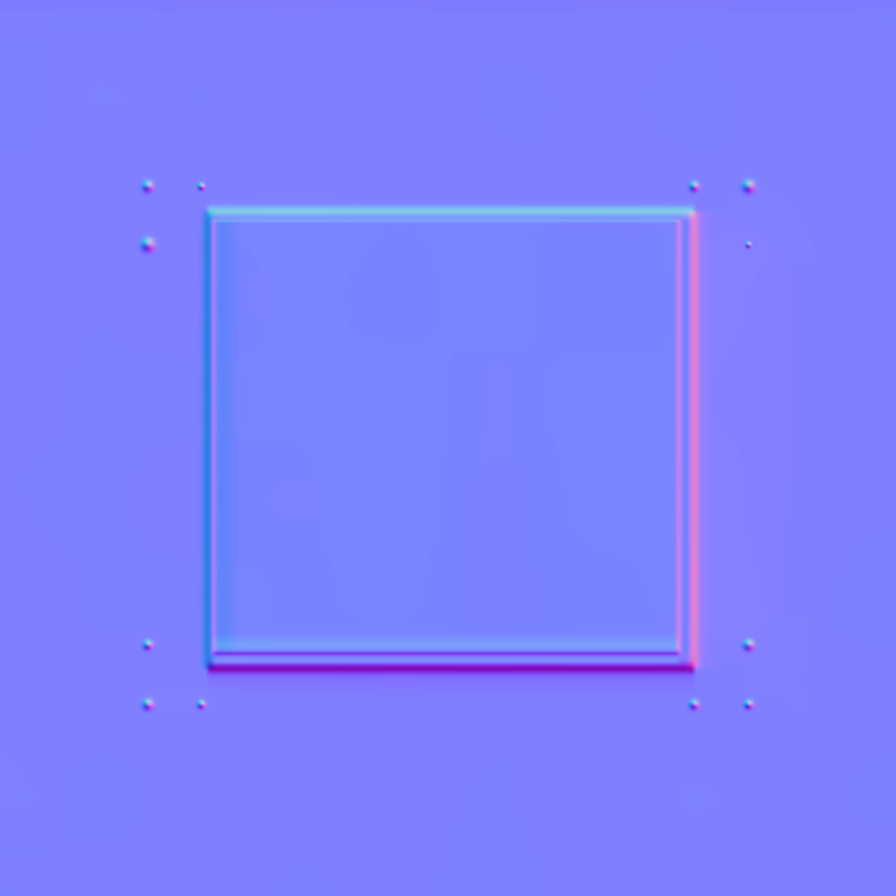
Reproduce this texture map procedurally as a three.js fragment shader.

```glsl
// Tangent-space normal map of a raised square panel with a grooved rim and small corner rivets.
varying vec2 vUv;

// Panel rim: outer and inner rectangles as (left, bottom, right, top)
const vec4 OUTER = vec4(0.2318, 0.2539, 0.7747, 0.7643);
const vec4 INNER = vec4(0.2383, 0.2708, 0.7578, 0.7539);
const float RIM_WIDTH = 0.0042;
const float LINE_WIDTH = 0.0024;
const float CORNER_SOFTNESS = 0.004;

// Rivet grid: columns left to right, rows top to bottom, sizes per row
const vec4 RIVET_COLUMNS = vec4(0.1650, 0.2247, 0.7747, 0.8355);
const vec4 RIVET_ROWS = vec4(0.7917, 0.7266, 0.2799, 0.2135);
const mat4 RIVET_SIZES = mat4(
  0.9, 0.6, 0.8, 1.0,
  1.1, 0.0, 0.0, 0.5,
  0.8, 0.0, 0.0, 0.9,
  0.9, 0.7, 0.8, 0.75);
const float RIVET_RADIUS = 0.0046;
const float RIVET_SLOPE = 1.3;

// Broad unevenness of the surface
const vec2 PANEL_TILT = vec2(-0.045, 0.03);
const float WAVE_SCALE = 9.0;
const float WAVE_SLOPE = 0.018;

float hash(vec2 p) {
  vec3 q = fract(vec3(p.xyx) * 0.1031);
  q += dot(q, q.yzx + 33.33);
  return fract((q.x + q.y) * q.z);
}

float noise(vec2 p) {
  vec2 cell = floor(p);
  vec2 f = fract(p);
  f = f * f * (3.0 - 2.0 * f);
  float low = mix(hash(cell), hash(cell + vec2(1.0, 0.0)), f.x);
  float high = mix(hash(cell + vec2(0.0, 1.0)), hash(cell + 1.0), f.x);
  return mix(low, high, f.y);
}

// Soft ridge profile around zero
float ridge(float offset, float width) {
  float t = offset / width;
  return exp(-0.5 * t * t);
}

// One inside the interval, fading at both ends
float span(float x, float start, float end, float softness) {
  return smoothstep(start - softness, start + softness, x)
       * (1.0 - smoothstep(end - softness, end + softness, x));
}

vec2 rimSlope(vec2 p) {
  float outerX = span(p.x, OUTER.x, OUTER.z, CORNER_SOFTNESS);
  float outerY = span(p.y, OUTER.y, OUTER.w, CORNER_SOFTNESS);
  float innerX = span(p.x, INNER.x, INNER.z, CORNER_SOFTNESS);
  float innerY = span(p.y, INNER.y, INNER.w, CORNER_SOFTNESS);

  // Outer bevel
  vec2 slope = vec2(0.0);
  slope.x -= 0.62 * ridge(p.x - OUTER.x, RIM_WIDTH) * outerY;
  slope.x += 0.64 * ridge(p.x - OUTER.z, RIM_WIDTH) * outerY;
  slope.y += 0.60 * ridge(p.y - OUTER.w, RIM_WIDTH) * outerX;
  slope.y -= 0.80 * ridge(p.y - OUTER.y, RIM_WIDTH) * outerX;

  // Inner lip and groove
  slope.x += 0.60 * ridge(p.x - INNER.x, LINE_WIDTH) * innerY;
  slope.x += 0.55 * ridge(p.x - INNER.z, LINE_WIDTH) * innerY;
  slope.x -= 0.25 * ridge(p.x - 0.7656, LINE_WIDTH) * innerY;
  slope.y += 0.25 * ridge(p.y - INNER.w, 0.0016) * innerX;
  slope.y -= 0.60 * ridge(p.y - INNER.y, 0.0018) * innerX;
  slope.y += 0.28 * ridge(p.y - 0.2620, LINE_WIDTH) * innerX;

  // Wide shoulders beside the bevel
  slope.x -= 0.20 * ridge(p.x - 0.2480, 0.010) * innerY;
  slope.x += 0.12 * ridge(p.x - 0.7800, 0.010) * outerY;
  slope.y += 0.22 * ridge(p.y - 0.2799, 0.006) * innerX;
  slope.y -= 0.13 * ridge(p.y - 0.2480, 0.012) * outerX;
  return slope;
}

vec2 rivetSlope(vec2 p) {
  vec2 slope = vec2(0.0);
  for (int row = 0; row < 4; row++) {
    for (int column = 0; column < 4; column++) {
      float size = RIVET_SIZES[row][column];
      vec2 d = p - vec2(RIVET_COLUMNS[column], RIVET_ROWS[row]);
      d /= RIVET_RADIUS * max(size, 0.1);
      slope += step(0.1, size) * RIVET_SLOPE * d * exp(-0.7 * dot(d, d));
    }
  }
  return slope;
}

vec2 surfaceSlope(vec2 p) {
  float inside = span(p.x, INNER.x, INNER.z, 0.01) * span(p.y, INNER.y, INNER.w, 0.01);
  vec2 wave = vec2(noise(p * WAVE_SCALE), noise(p * WAVE_SCALE + 41.0)) - 0.5;
  vec2 slope = WAVE_SLOPE * wave + PANEL_TILT * inside;
  slope.x += 0.04 * ridge(p.x - 0.83, 0.04) * span(p.y, OUTER.y, OUTER.w, 0.06);
  slope.y -= 0.03 * smoothstep(0.982, 0.988, p.y);
  return slope;
}

void main() {
  vec2 slope = surfaceSlope(vUv) + rimSlope(vUv) + rivetSlope(vUv);
  slope /= max(1.0, length(slope) / 0.95);
  vec3 normal = vec3(slope, sqrt(1.0 - dot(slope, slope)));
  gl_FragColor = vec4(0.5 + 0.5 * normal, 1.0);
}
```
